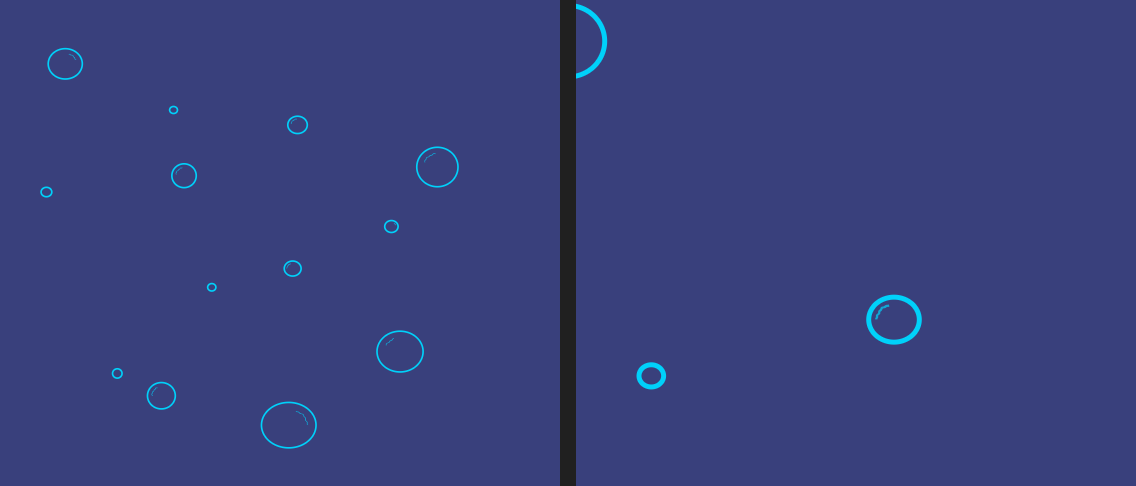
Left: the whole. Right: its middle third, enlarged.
A WebGL 1 fragment shader for this pattern:

```glsl
precision highp float;

uniform vec2 u_resolution;

#define BUBBLE_COUNT 13
#define MIN_RADIUS 0.008
#define MAX_RADIUS 0.062
#define JITTER 0.18
#define RIM_WIDTH 0.0034
#define GLINT_WIDTH 0.0016
#define GLINT_SCALE 0.68
#define GLINT_OPACITY 0.7
#define GLINT_MIN_RADIUS 0.0135
#define WATER_COLOR vec3(0.222, 0.252, 0.488)
#define RIM_COLOR vec3(0.0, 0.82, 0.98)

float hash(float n) {
  return fract(sin(n * 12.9898) * 43758.5453);
}

// Approximate signed distance to an ellipse with the given half axes
float ellipseDistance(vec2 p, vec2 axes) {
  float k = max(length(p / axes), 0.001);
  return k * (k - 1.0) / max(length(p / (axes * axes)), 0.0001);
}

// Antialiased coverage of a line of the given width
float stroke(float dist, float width, float pixel) {
  return clamp((0.5 * width - abs(dist)) / pixel + 0.5, 0.0, 1.0);
}

// Thin, slightly uneven arc inside the upper left or upper right rim
float glint(vec2 p, vec2 axes, float seed, float pixel) {
  vec2 unit = p / axes;
  float angle = atan(unit.y, unit.x);
  float side = hash(seed + 3.1) < 0.6 ? 2.4 : 0.75;
  float center = side + 0.4 * (hash(seed + 5.7) - 0.5);
  float halfSpan = mix(0.3, 0.7, hash(seed + 8.3));
  float wobble = 0.015 * sin(angle * 9.0 + seed) + 0.012 * sin(angle * 23.0 + seed * 2.0);
  float line = stroke(ellipseDistance(p, axes * (GLINT_SCALE + wobble)), GLINT_WIDTH, pixel);
  float endDistance = (halfSpan - abs(angle - center)) * GLINT_SCALE * axes.x;
  return line * clamp(endDistance / pixel + 0.5, 0.0, 1.0);
}

void main() {
  float pixel = 1.0 / u_resolution.y;
  vec2 canvas = vec2(u_resolution.x * pixel, 1.0);
  vec2 uv = gl_FragCoord.xy * pixel;
  float ink = 0.0;

  for (int i = 1; i <= BUBBLE_COUNT; i++) {
    float n = float(i);

    // Evenly spread sequence, loosened by jitter
    vec2 spot = fract(0.5 + n * vec2(0.7549, 0.5698));
    spot += JITTER * (vec2(hash(n), hash(n + 40.0)) - 0.5);
    vec2 p = uv - canvas * mix(vec2(0.13), vec2(0.89), spot);

    // Many small bubbles, few large ones, most a little wider than tall
    float size = fract(n * 0.618);
    float radius = mix(MIN_RADIUS, MAX_RADIUS, size * size);
    vec2 axes = radius * vec2(1.0, mix(0.82, 1.02, hash(n + 80.0)));

    ink = max(ink, stroke(ellipseDistance(p, axes), RIM_WIDTH, pixel));
    if (radius > GLINT_MIN_RADIUS) {
      ink = max(ink, GLINT_OPACITY * glint(p, axes, n, pixel));
    }
  }

  gl_FragColor = vec4(mix(WATER_COLOR, RIM_COLOR, ink), 1.0);
}
```
